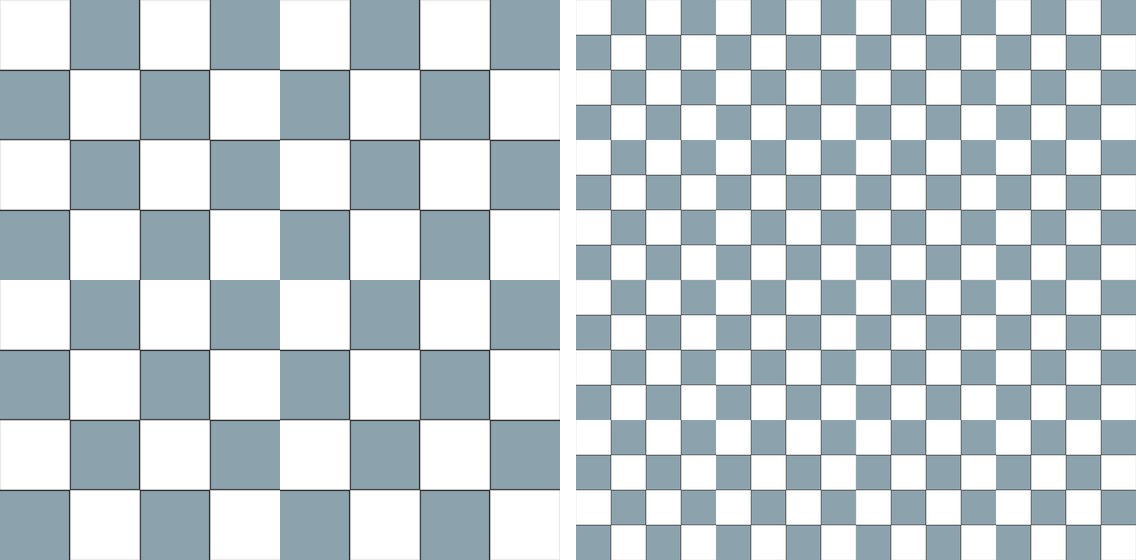
Left: one tile. Right: repeated 2 by 2.
Reproduce this pattern procedurally as a Shadertoy shader.

```glsl
const float CHECKS = 8.0;            // checks across and down
const float BLOCK = 4.0;             // checks between unlined seams
const float LINE_INSIDE = 0.0156;    // line reach into the blue, in checks
const float LINE_OUTSIDE = 0.0042;   // line reach into the white
const vec3 WHITE = vec3(1.0);
const vec3 BLUE = vec3(0.55, 0.64, 0.68);
const vec3 DARK_INK = vec3(0.18);
const vec3 SOFT_INK = vec3(0.26);
const vec3 RIM_GREY = vec3(0.92);

// Box-filtered coverage of the interval from lo to hi
float band(float x, float lo, float hi, float pixel) {
    return clamp((hi - x) / pixel + 0.5, 0.0, 1.0)
         - clamp((lo - x) / pixel + 0.5, 0.0, 1.0);
}

// Smoothed square wave, +1 on even checks and -1 on odd ones
float squareWave(float x, float pixel) {
    float edge = floor(x + 0.5);
    float side = clamp(2.0 * (x - edge) / pixel, -1.0, 1.0);
    return mod(edge, 2.0) < 0.5 ? side : -side;
}

// Outline along one axis, drawn just inside the blue checks
vec3 addLine(vec3 color, float x, float parity, float pixel) {
    float edge = floor(x + 0.5);
    float offset = x - edge;
    float towardBlue = abs(offset) * sign(parity);
    vec3 ink = offset * parity > 0.0 ? SOFT_INK : DARK_INK;

    float lined = step(0.5, mod(edge, BLOCK));
    float line = lined * band(towardBlue, -LINE_OUTSIDE, LINE_INSIDE, pixel);

    // Faint rim on the white checks along the border of the tile
    float border = 1.0 - step(0.5, mod(edge, CHECKS));
    float rim = border * band(towardBlue, -LINE_INSIDE, 0.0, pixel);

    color = mix(color, min(color, RIM_GREY), rim);
    return mix(color, ink, line);
}

void mainImage(out vec4 fragColor, in vec2 fragCoord) {
    vec2 pixel = CHECKS / iResolution.xy;
    vec2 p = fragCoord * pixel;

    // Checkerboard
    float parity = squareWave(p.x, pixel.x) * squareWave(p.y, pixel.y);
    vec3 color = mix(WHITE, BLUE, 0.5 + 0.5 * parity);

    // Outlines
    color = addLine(color, p.x, parity, pixel.x);
    color = addLine(color, p.y, parity, pixel.y);

    fragColor = vec4(color, 1.0);
}
```
